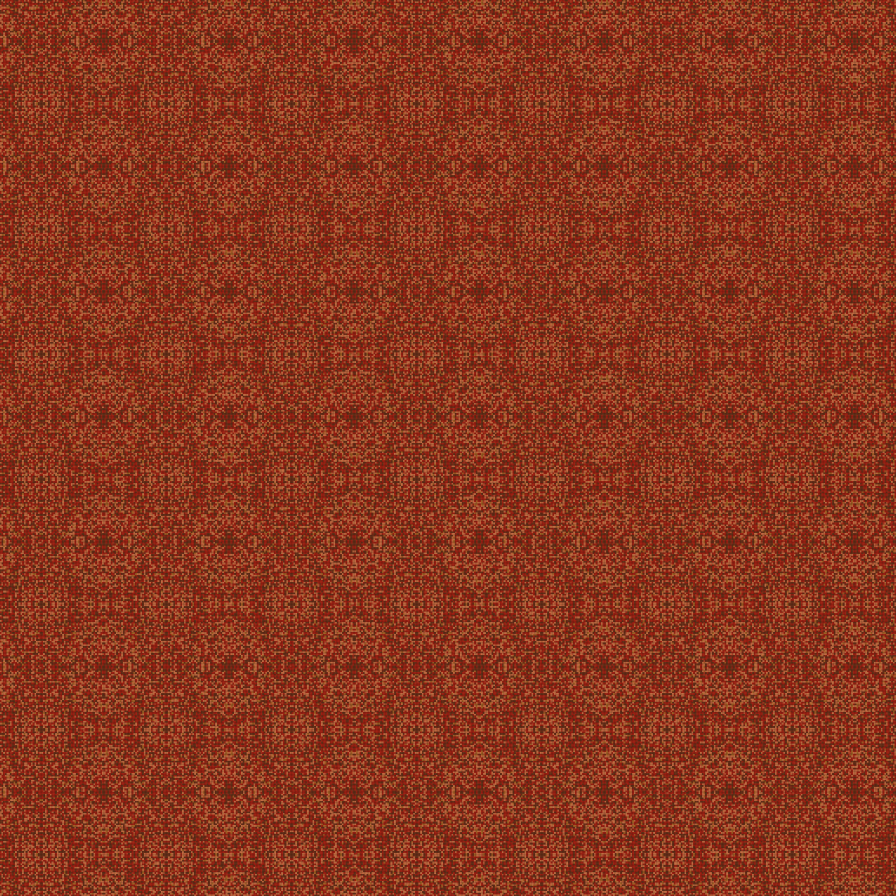
A three.js fragment shader for this pattern:

```glsl
varying vec2 vUv;

float hash(vec2 p) {
  return fract(sin(dot(p, vec2(127.1, 311.7))) * 43758.5453);
}

float softDisc(float dist, float radius) {
  return 1.0 - smoothstep(radius - 0.04, radius + 0.04, dist);
}

// Share of light yarn within a mirrored quarter of one repeat
float lightness(vec2 quarter) {
  float fromCore = length(quarter * vec2(0.85, 1.1));
  float fromCorner = length(0.5 - quarter);
  float lattice = abs(quarter.x + quarter.y - 0.5);
  float light = -0.09 * softDisc(fromCore, 0.12);
  light += 0.07 * softDisc(abs(fromCore - 0.25), 0.05);
  light += 0.07 * softDisc(fromCorner, 0.2);
  light -= 0.04 * softDisc(abs(fromCorner - 0.1), 0.02);
  light -= 0.12 * softDisc(lattice, 0.04);
  return light;
}

vec3 carpet(vec2 uv) {
  vec2 repeatPos = uv * 7.16 - 3.83;
  vec2 quarter = abs(fract(repeatPos + 0.5) - 0.5);
  vec2 stitch = floor(quarter * 72.0);
  vec2 stitchCentre = (stitch + 0.5) / 72.0;

  // Mirrored yarn choice, with slight wear that differs between repeats
  float wear = hash(floor(repeatPos * 72.0) + 71.0) - 0.5;
  float tone = hash(stitch + 3.0) + lightness(stitchCentre) + 0.25 * wear;

  vec3 brown = vec3(0.37, 0.17, 0.09);
  vec3 red = vec3(0.56, 0.12, 0.07);
  vec3 sand = vec3(0.69, 0.38, 0.23);
  vec3 olive = vec3(0.58, 0.34, 0.13);
  vec3 yarn = mix(brown, red, smoothstep(0.24, 0.34, tone));
  yarn = mix(yarn, sand, smoothstep(0.66, 0.78, tone));
  yarn = mix(yarn, olive, step(0.93, hash(stitch + 19.0)));

  // Shadowed gaps between pairs of threads
  vec2 gap = cos(6.28318 * 36.0 * repeatPos);
  return yarn * (1.0 - 0.07 * (gap.x + gap.y));
}

void main() {
  // Four samples per pixel smooth the stitch edges
  vec2 pixel = vec2(dFdx(vUv.x), dFdy(vUv.y));
  vec3 color = vec3(0.0);
  for (int i = 0; i < 4; i++) {
    vec2 corner = vec2(mod(float(i), 2.0), floor(float(i) / 2.0)) - 0.5;
    color += 0.25 * carpet(vUv + 0.5 * corner * pixel);
  }
  gl_FragColor = vec4(color, 1.0);
}
```
